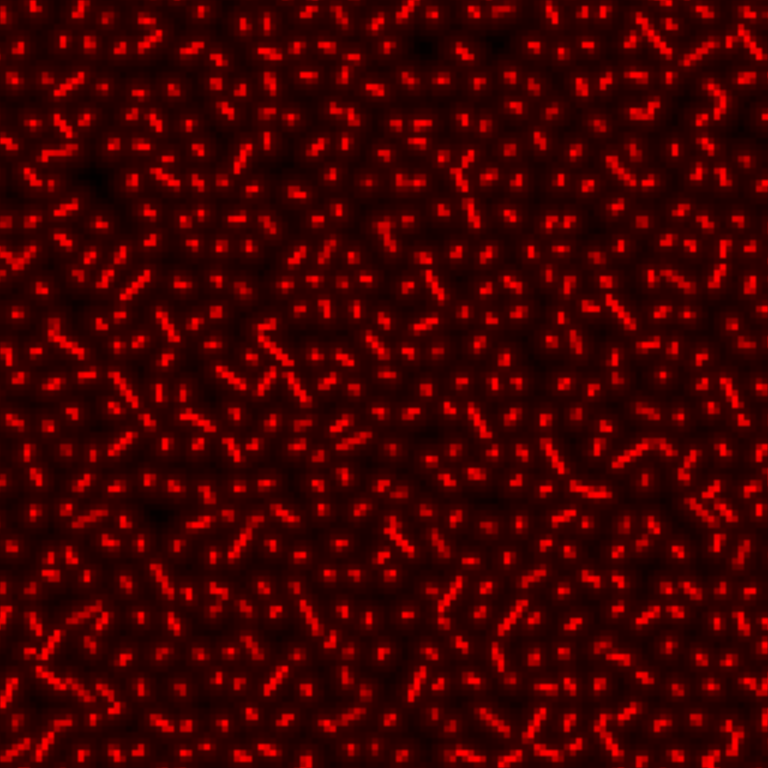
Reproduce this texture procedurally as a Shadertoy shader.

```glsl
// Short glowing red dashes, mostly diagonal, scattered over near-black red.
// One capsule per jittered cell is sampled on a coarse texel grid,
// and the texels are then blended with slightly softened edges.
#define TEXELS 128.0        // coarse texels across the canvas
#define CELLS 23.0          // dash cells across the canvas
#define JITTER 0.62         // scatter of a dash inside its cell
#define MISSING 0.018       // share of empty cells
#define CORE_INNER 0.2      // fully lit radius, in texels
#define CORE_OUTER 1.05     // outer core radius, in texels
#define GLOW 0.37           // halo strength next to a dash
#define GLOW_FALLOFF 0.36   // halo decay per texel
#define GRAIN 0.22          // brightness variation of the halo
#define EDGE_SOFTNESS 0.32  // half width of the blend between texels

vec4 hash4(vec2 p) {
    vec4 q = fract(p.xyxy * vec4(0.1031, 0.1030, 0.0973, 0.1099));
    q += dot(q, q.wzxy + 33.33);
    return fract((q.xxyz + q.yzzw) * q.zywx);
}

float segmentDistance(vec2 p, vec2 axis, float halfLength) {
    float along = clamp(dot(p, axis), -halfLength, halfLength);
    return length(p - axis * along);
}

// Red level of one coarse texel
float texelLevel(vec2 texel) {
    float cellSize = TEXELS / CELLS;
    vec2 pos = texel + 0.5;
    vec2 home = floor(pos / cellSize);
    float nearest = 20.0;
    float core = 0.0;

    for (int y = -2; y <= 2; y++)
    for (int x = -2; x <= 2; x++) {
        vec2 cell = home + vec2(x, y);
        vec4 place = hash4(cell + 71.0);
        vec4 form = hash4(cell + 213.0);
        if (place.z < MISSING) continue;

        // Stagger alternate rows so that no columns show
        vec2 center = cell + 0.5 + JITTER * (place.xy - 0.5);
        center.x += 0.5 * mod(cell.y, 2.0) - 0.25;

        // Long dashes are rare and keep closer to the diagonal
        float longness = pow(form.x, 8.0);
        float halfLength = mix(0.2, 0.9, form.x) + 2.2 * longness;
        float angle = 0.785 + (form.y - 0.5) * mix(1.25, 0.5, longness);
        angle *= form.z < 0.5 ? -1.0 : 1.0;

        vec2 axis = vec2(cos(angle), sin(angle));
        float d = segmentDistance(pos - center * cellSize, axis, halfLength);
        float strength = mix(0.55, 1.0, smoothstep(0.0, 0.4, form.w));
        nearest = min(nearest, d);
        core = max(core, strength * (1.0 - smoothstep(CORE_INNER, CORE_OUTER, d)));
    }

    float glow = GLOW * exp(-GLOW_FALLOFF * nearest);
    glow *= 1.0 - smoothstep(3.2, 6.5, nearest);
    glow *= 1.0 + GRAIN * (hash4(texel + 509.0).x - 0.5);
    return mix(glow, 1.0, core);
}

void mainImage(out vec4 fragColor, in vec2 fragCoord) {
    vec2 grid = fragCoord / iResolution.y * TEXELS - 0.5;
    vec2 base = floor(grid);
    vec2 blend = smoothstep(0.5 - EDGE_SOFTNESS, 0.5 + EDGE_SOFTNESS, grid - base);

    // Blend the four surrounding texels
    float lower = mix(texelLevel(base), texelLevel(base + vec2(1, 0)), blend.x);
    float upper = mix(texelLevel(base + vec2(0, 1)), texelLevel(base + vec2(1, 1)), blend.x);
    fragColor = vec4(mix(lower, upper, blend.y), 0.0, 0.0, 1.0);
}
```
